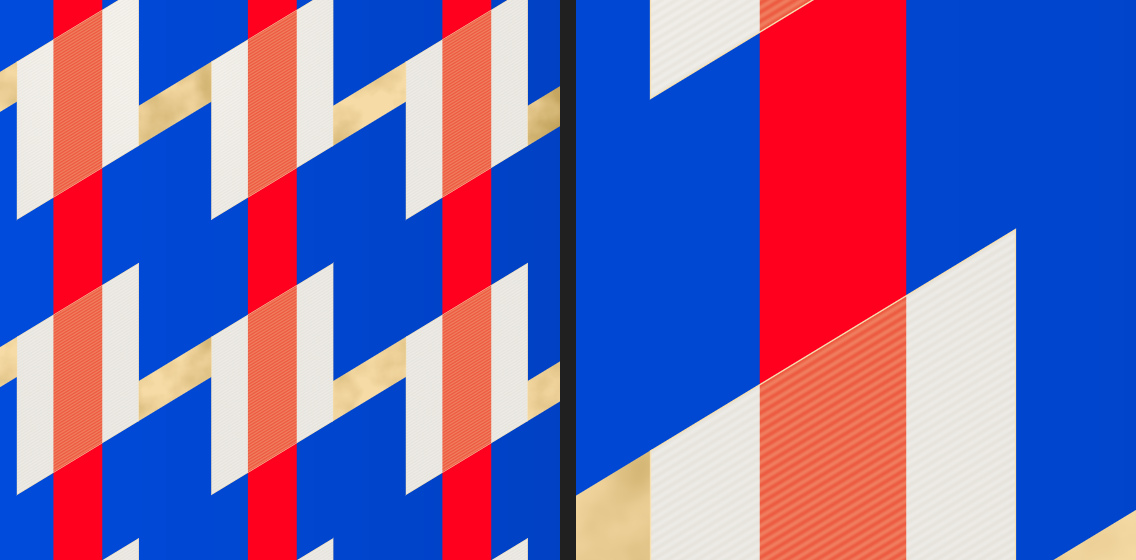
Left, the full canvas; right, a detail of the centre.
This pattern is drawn by a Shadertoy shader. Its source:

```glsl
// Slanted hatched panels joined by gold foil bars, over red stripes on blue.
// Panels and bars are sheared boxes repeated on one lattice, half a step apart;
// gradient noise clouds the foil and a soft falloff lights the whole sheet.

const vec2  PERIOD     = vec2(0.3473, 0.4915);   // lattice step
const vec2  ORIGIN     = vec2(0.1390, 0.3233);   // centre of one panel
const float SLOPE      = 0.607;                  // rise of the slanted edges
const vec2  PANEL_HALF = vec2(0.1090, 0.1413);
const vec2  FOIL_HALF  = vec2(0.0665, 0.0358);
const float RED_HALF   = 0.0436;
const float HAIRLINE   = 0.0008;                 // pale rim around panels
const float HATCH_STEP = 0.0046;
const float HATCH_DEPTH = 0.5;

const vec3 BLUE_LIT   = vec3(0.00, 0.295, 0.86);
const vec3 BLUE_DEEP  = vec3(0.00, 0.255, 0.77);
const vec3 RED        = vec3(1.00, 0.00, 0.12);
const vec3 WHITE      = vec3(0.93, 0.92, 0.90);
const vec3 WHITE_LINE = vec3(0.84, 0.83, 0.79);
const vec3 CORAL      = vec3(0.94, 0.49, 0.37);
const vec3 CORAL_LINE = vec3(0.92, 0.27, 0.18);
const vec3 GOLD       = vec3(0.93, 0.82, 0.60);
const vec3 GOLD_DARK  = vec3(0.70, 0.57, 0.27);
const vec3 RIM        = vec3(0.97, 0.88, 0.70);

vec2 hash2(vec2 p) {
    vec3 q = fract(p.xyx * vec3(0.1031, 0.1030, 0.0973));
    q += dot(q, q.yzx + 33.33);
    return fract((q.xx + q.yz) * q.zy);
}

float cornerGradient(vec2 cell, vec2 corner, vec2 f) {
    return dot(hash2(cell + corner) * 2.0 - 1.0, f - corner);
}

float gradientNoise(vec2 p) {
    vec2 i = floor(p), f = fract(p);
    vec2 w = f * f * f * (f * (f * 6.0 - 15.0) + 10.0);
    vec2 e = vec2(0.0, 1.0);
    return mix(mix(cornerGradient(i, e.xx, f), cornerGradient(i, e.yx, f), w.x),
               mix(cornerGradient(i, e.xy, f), cornerGradient(i, e.yy, f), w.x), w.y);
}

// Sheared lattice coordinates around a centre; id receives the repeat index.
vec2 shearedCell(vec2 p, vec2 centre, out vec2 id) {
    vec2 q = p - centre;
    id.x = floor(q.x / PERIOD.x + 0.5);
    q.x -= id.x * PERIOD.x;
    q.y -= SLOPE * q.x;
    id.y = floor(q.y / PERIOD.y + 0.5);
    q.y -= id.y * PERIOD.y;
    return q;
}

float shearedBox(vec2 q, vec2 halfSize) {
    vec2 d = abs(q) - halfSize;
    return max(d.x, d.y * inversesqrt(1.0 + SLOPE * SLOPE));
}

float cover(float dist, float pixel) {
    return clamp(0.5 - dist / pixel, 0.0, 1.0);
}

vec3 foilColour(vec2 p, vec2 id) {
    float cloud = gradientNoise(p * 13.0 + 4.7) + 0.4 * gradientNoise(p * 42.0);
    float grain = gradientNoise(p * 130.0);
    float tarnish = 0.25 * (hash2(id + 17.0).x - 0.5) + 0.7 * cloud + 0.05 * grain;
    tarnish += 0.65 * smoothstep(0.90, 1.0, p.x) * smoothstep(0.2, 0.8, p.y);
    return mix(GOLD, GOLD_DARK, clamp(tarnish, -0.15, 0.9));
}

void mainImage(out vec4 fragColor, in vec2 fragCoord) {
    vec2 p = fragCoord / iResolution.y;
    float pixel = 1.0 / iResolution.y;

    vec2 panelId, foilId;
    vec2 panel = shearedCell(p, ORIGIN, panelId);
    vec2 foil = shearedCell(p, ORIGIN + vec2(0.5 * PERIOD.x, 0.0), foilId);
    float panelDist = shearedBox(panel, PANEL_HALF);
    float red = cover(abs(panel.x) - RED_HALF, pixel);

    // Ground and stripes
    vec3 ground = mix(BLUE_LIT, BLUE_DEEP, clamp(p.x, 0.0, 1.0));
    vec3 colour = mix(ground, RED, red);

    // Foil bars, tucked under the panels
    colour = mix(colour, foilColour(p, foilId), cover(shearedBox(foil, FOIL_HALF), pixel));

    // Fine hatch parallel to the slanted edges, fading when too small to draw
    float across = panel.y * inversesqrt(1.0 + SLOPE * SLOPE);
    float fade = 1.0 - smoothstep(0.4, 0.8, pixel / HATCH_STEP);
    float hatch = 0.5 + 0.5 * fade * cos(6.28318 * across / HATCH_STEP);
    vec3 plain = mix(WHITE, WHITE_LINE, hatch * HATCH_DEPTH * 0.6);
    vec3 overlap = mix(CORAL, CORAL_LINE, hatch * HATCH_DEPTH * 1.2);

    // Soft light from the upper left
    vec2 lamp = p - vec2(0.24, 0.92);
    plain *= 1.0 + 0.035 * exp(-12.0 * dot(lamp, lamp));

    // Panels with a pale rim
    colour = mix(colour, RIM, cover(panelDist, pixel));
    colour = mix(colour, mix(plain, overlap, red), cover(panelDist + HAIRLINE, pixel));

    fragColor = vec4(clamp(colour, 0.0, 1.0), 1.0);
}
```
